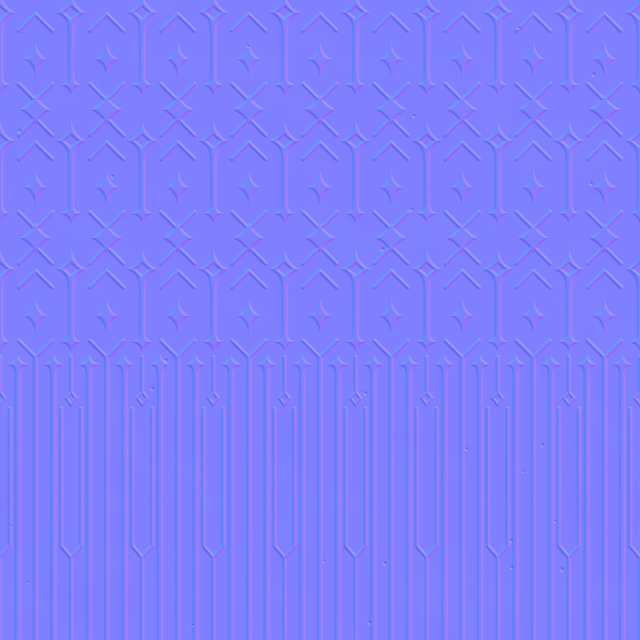
Give the GLSL for this texture map, as a three.js fragment shader.

```glsl
#define COLUMNS 9.0
#define ROW_PITCH 1.805
#define FIRST_ROW 0.176
#define LAST_ROW 2.0
#define BEVEL 0.024
#define RELIEF 0.0085
#define STROKE 0.022
#define SHAFT 0.037
#define UNDULATION 0.012
#define PIT_CHANCE 0.15
#define PIT_DEPTH 0.009

varying vec2 vUv;

float hash(vec2 p) {
  p = fract(p * vec2(0.1031, 0.1137));
  p += dot(p, p.yx + 33.33);
  return fract((p.x + p.y) * p.x * 17.0);
}

float noise(vec2 p) {
  vec2 i = floor(p), f = p - i;
  f = f * f * f * (f * (f * 6.0 - 15.0) + 10.0);
  return mix(mix(hash(i), hash(i + vec2(1.0, 0.0)), f.x),
             mix(hash(i + vec2(0.0, 1.0)), hash(i + 1.0), f.x), f.y);
}

float smoothMin(float a, float b, float k) {
  float h = max(k - abs(a - b), 0.0) / k;
  return min(a, b) - h * h * k * 0.25;
}

float stroke(vec2 p, vec2 a, vec2 b, float halfWidth) {
  vec2 ab = b - a;
  return length(p - a - ab * clamp(dot(p - a, ab) / dot(ab, ab), 0.0, 1.0)) - halfWidth;
}

float diamond(vec2 p, vec2 r) {
  vec2 q = abs(p) / r;
  return (q.x + q.y - 1.0) * r.x * r.y / length(r);
}

// Four-pointed star with arc sides; a larger c gives straighter sides
float star(vec2 p, vec2 r, float c) {
  vec2 q = abs(p) / r;
  float arc = length(vec2(c - 1.0, c)) - length(q - c);
  return max(arc, (q.x + q.y - 1.0) * 0.7) * min(r.x, r.y);
}

float rowIndex(float depth, float margin) {
  return clamp(floor((depth - FIRST_ROW + margin) / ROW_PITCH), 0.0, LAST_ROW);
}

// Post with a pierced star head and a flared foot
float post(float x, float depth) {
  vec2 p = vec2(x, depth - FIRST_ROW - rowIndex(depth, 0.3) * ROW_PITCH);
  float d = stroke(p, vec2(0.0), vec2(0.0, 1.0), SHAFT);
  d = smoothMin(d, star(p, vec2(0.2, 0.255), 1.4), 0.05);
  d = smoothMin(d, star(p - vec2(0.0, 1.02), vec2(0.13, 0.12), 1.4), 0.05);
  return max(d, -diamond(p, vec2(0.1, 0.083)));
}

// Chevron, small star and crossed arms between posts
float panel(float x, float depth) {
  float row = rowIndex(depth, 0.037);
  vec2 p = vec2(x, depth - FIRST_ROW - row * ROW_PITCH);
  float d = stroke(p, vec2(0.0, 0.025), vec2(0.235, 0.255), STROKE);
  d = min(d, star(p - vec2(0.0, 0.656), vec2(0.15, 0.22), 1.3));
  p.y -= 1.365;
  d = min(d, stroke(p, vec2(0.0, -0.125), vec2(0.235, -0.36), STROKE));
  if (row < LAST_ROW) {
    d = min(d, stroke(p, vec2(0.0, 0.125), vec2(0.235, 0.36), STROKE));
    d = min(d, star(p, vec2(0.205, 0.2), 2.0));
  }
  return d;
}

// Long rails, star-headed rails and open paddles
float rails(float x, float depth) {
  vec2 p = vec2(x, depth);
  float d = stroke(p, vec2(0.5, 5.03), vec2(0.5, 9.3), 0.03);
  float headed = stroke(p, vec2(0.25, 5.13), vec2(0.25, 9.3), SHAFT);
  d = min(d, smoothMin(headed, star(p - vec2(0.25, 5.125), vec2(0.13, 0.125), 1.4), 0.04));
  d = min(d, stroke(p, vec2(0.0, 5.02), vec2(0.0, 5.5), STROKE));
  vec2 q = p - vec2(0.0, 5.6);
  d = min(d, max(diamond(q, vec2(0.09, 0.115)), -diamond(q, vec2(0.045, 0.06))));
  d = min(d, stroke(p, vec2(0.14, 5.75), vec2(0.14, 7.676), STROKE));
  d = min(d, stroke(p, vec2(0.14, 7.676), vec2(0.0, 7.84), STROKE));
  return min(d, stroke(p, vec2(0.0, 7.84), vec2(0.0, 9.3), STROKE));
}

float pits(vec2 p) {
  vec2 g = p * 1.6, id = floor(g);
  vec2 centre = 0.2 + 0.6 * vec2(hash(id + 7.1), hash(id + 23.7));
  float radius = mix(0.03, 0.065, hash(id + 41.3));
  float present = step(hash(id + 61.9), PIT_CHANCE);
  return present * (1.0 - smoothstep(0.0, radius, length(g - id - centre)));
}

float height(vec2 p) {
  float x = abs(p.x - floor(p.x + 0.5)), depth = COLUMNS - p.y;
  float d = min(min(post(x, depth), panel(0.5 - x, depth)), rails(x, depth));
  float raised = 1.0 - smoothstep(-BEVEL, BEVEL * 0.65, d);
  float waves = noise(p * 0.8 + 3.0) + 0.25 * noise(p * 2.3 + 11.0);
  return RELIEF * raised + UNDULATION * waves - PIT_DEPTH * pits(p);
}

void main() {
  vec2 p = vUv * COLUMNS, e = vec2(0.009, 0.0);
  vec2 slope = vec2(height(p + e.xy) - height(p - e.xy),
                    height(p + e.yx) - height(p - e.yx)) / (2.0 * e.x);
  vec3 normal = normalize(vec3(-slope, 1.0));
  gl_FragColor = vec4(0.5 + 0.5 * normal, 1.0);
}
```
